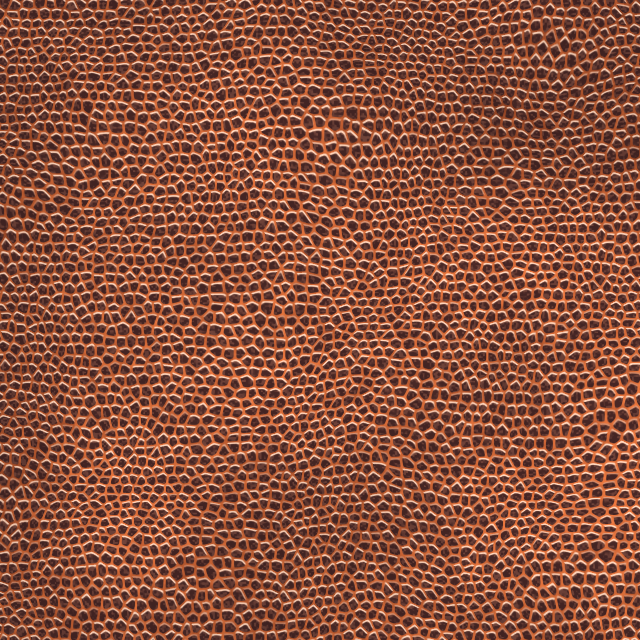
Write a Shadertoy shader that draws this texture.

```glsl
// Pebbled leather: dark rounded studs separated by glowing orange grooves.
// A jittered, staggered Voronoi grid gives a smooth border distance and an
// outward normal per stud; light from above puts a pale rim on upper edges.

const float CELLS = 58.0;        // studs across the canvas height
const float ROW_HEIGHT = 0.9;    // row spacing relative to column spacing
const float JITTER = 0.62;       // irregularity of the stud centres
const float ROUNDNESS = 16.0;    // lower values give rounder studs
const float GROOVE = 0.105;      // half width of the grooves, in cells
const float EDGE = 0.055;        // softness of the stud edge, in cells
const float RIM_WIDTH = 0.078;   // thickness of the lit rim, in cells
const float GRAIN_SCALE = 5.5;   // fine speckle frequency per cell

const vec3 DARK   = vec3(0.26, 0.14, 0.135);
const vec3 BROWN  = vec3(0.43, 0.26, 0.22);
const vec3 RUST   = vec3(0.57, 0.26, 0.14);
const vec3 ORANGE = vec3(0.87, 0.44, 0.23);
const vec3 PEACH  = vec3(0.79, 0.52, 0.40);
const vec3 CREAM  = vec3(0.97, 0.80, 0.70);

float hash(vec2 p) {
    return fract(sin(dot(p, vec2(127.1, 311.7))) * 43758.5453);
}

float noise(vec2 p) {
    vec2 i = floor(p), f = fract(p);
    f = f * f * (3.0 - 2.0 * f);
    return mix(mix(hash(i), hash(i + vec2(1, 0)), f.x),
               mix(hash(i + vec2(0, 1)), hash(i + vec2(1, 1)), f.x), f.y);
}

// Centre of the stud with the given grid index; odd rows are shifted
vec2 studCentre(vec2 id) {
    vec2 offset = vec2(hash(id), hash(id + 57.3)) - 0.5;
    vec2 centre = id + 0.5 + JITTER * offset;
    centre.x += 0.5 * mod(id.y, 2.0);
    return centre * vec2(1.0, ROW_HEIGHT);
}

// Finds the stud index, its smooth border distance and outward normal
float studBorder(vec2 p, out vec2 studId, out vec2 normal) {
    vec2 base = floor(p / vec2(1.0, ROW_HEIGHT));
    float nearest = 1e5;
    for (int y = -2; y <= 2; y++)
    for (int x = -2; x <= 2; x++) {
        vec2 id = base + vec2(x, y);
        vec2 delta = studCentre(id) - p;
        float distSq = dot(delta, delta);
        if (distSq < nearest) {
            nearest = distSq;
            studId = id;
        }
    }

    vec2 centre = studCentre(studId);
    float total = 0.0;
    normal = vec2(0.0);
    for (int y = -2; y <= 2; y++)
    for (int x = -2; x <= 2; x++) {
        if (x == 0 && y == 0) continue;
        vec2 other = studCentre(studId + vec2(x, y));
        vec2 dir = normalize(other - centre);
        float border = dot(0.5 * (centre + other) - p, dir);
        float weight = exp(-ROUNDNESS * border);
        total += weight;
        normal += weight * dir;
    }
    normal /= total;
    return -log(total) / ROUNDNESS;
}

void mainImage(out vec4 fragColor, in vec2 fragCoord) {
    vec2 uv = fragCoord / iResolution.y;
    vec2 p = uv * CELLS;

    // Gentle warp bends the rows
    p += 1.6 * vec2(noise(uv * 7.0), noise(uv * 7.0 + 31.0));

    vec2 studId, normal;
    float d = studBorder(p, studId, normal);
    float pixel = CELLS / iResolution.y;
    float soft = max(EDGE, 0.5 * pixel);

    // Broad tone, per-stud variation and fine grain
    float tone = noise(uv * 5.0 + 4.0) - 0.5;
    float variation = hash(studId + 19.7);
    float grain = noise(p * GRAIN_SCALE);

    // Grooves: warm orange, rust where shaded and towards the top
    float shade = 0.28 + 0.22 * uv.y - 0.5 * tone;
    shade += 0.35 * smoothstep(0.1, 0.9, -normal.y) * smoothstep(0.0, GROOVE, d);
    shade += 0.6 * (noise(p * 1.3 + 8.0) - 0.5);
    vec3 color = mix(ORANGE, RUST, clamp(shade, 0.0, 1.0));

    // Speckled stud tops
    float speckle = smoothstep(0.35, 0.85, grain) * 0.8 + 0.25 * (variation - 0.4);
    vec3 top = mix(DARK, BROWN, clamp(speckle, 0.0, 1.0));
    float stud = smoothstep(GROOVE - soft, GROOVE + soft, d);
    color = mix(color, top, stud);

    // Pale rim on the upper edge of each stud
    float rimOffset = (d - 0.09) / max(RIM_WIDTH, 0.6 * pixel);
    float facing = smoothstep(0.1, 0.8, normal.y + 0.12 * normal.x);
    float rim = exp(-rimOffset * rimOffset) * facing;
    vec3 rimColor = mix(PEACH, CREAM, smoothstep(0.1, 0.6, variation + 0.3 * uv.y));
    color = mix(color, rimColor, clamp(rim * (0.9 + 0.3 * variation), 0.0, 1.0));

    color *= 1.0 + 0.12 * tone + 0.08 * (grain - 0.5);
    fragColor = vec4(color, 1.0);
}
```
